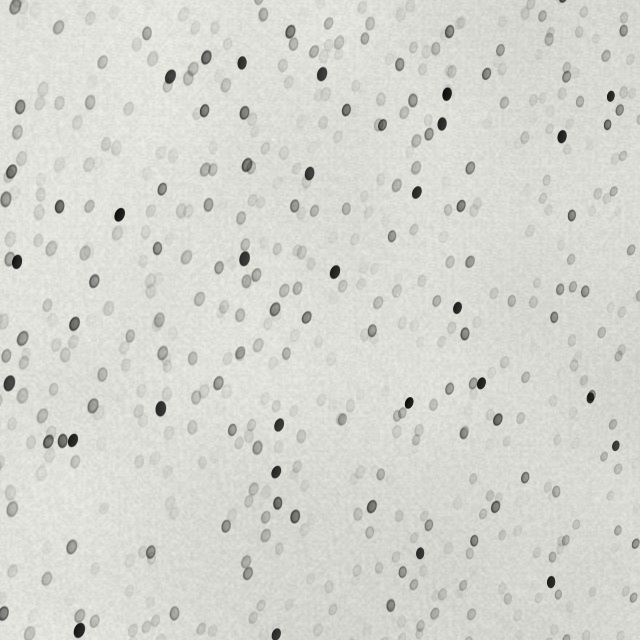
This texture is drawn by a Shadertoy shader. Its source:

```glsl
// Tilted oval cells, from faint to black, scattered on a pale cloudy grainy film.

const vec3  FILM_TINT    = vec3(1.0, 1.005, 0.972);
const float FILM_LEVEL   = 0.851;
const float SHADE_SLOPE  = 0.035;   // brighter left, darker right
const float CLOUD_AMOUNT = 0.085;
const float GRAIN_AMOUNT = 0.10;
const float GRAIN_SCALE  = 400.0;

const float LONG_LEFT    = 0.0127;  // half length of a cell at the left
const float LONG_RIGHT   = 0.0086;  // half length of a cell at the right
const float CELL_ASPECT  = 0.68;
const float CELL_TILT    = 0.27;    // radians, top leaning right
const float TILT_SPREAD  = 0.35;

// Four populations: two faint, one middle, one black
const int   LAYERS = 4;
const float GRID[LAYERS]     = float[](19.0, 17.0, 11.0, 6.0);
const float PRESENCE[LAYERS] = float[](0.60, 0.66, 0.66, 0.70);
const float INK_MIN[LAYERS]  = float[](0.03, 0.06, 0.22, 0.72);
const float INK_MAX[LAYERS]  = float[](0.14, 0.27, 0.62, 0.91);

const float SPECK_GRID     = 6.0;
const float SPECK_PRESENCE = 0.35;
const float SPECK_RADIUS   = 0.0016;

float hash(vec2 p) {
    return fract(sin(dot(p, vec2(127.1, 311.7))) * 43758.5453);
}

vec2 hash2(vec2 p) {
    return vec2(hash(p), hash(p + 57.3));
}

float noise(vec2 p) {
    vec2 i = floor(p), f = fract(p);
    f = f * f * (3.0 - 2.0 * f);
    return mix(mix(hash(i), hash(i + vec2(1, 0)), f.x),
               mix(hash(i + vec2(0, 1)), hash(i + vec2(1, 1)), f.x), f.y);
}

// Uneven light, soft clouds and fine grain
float film(vec2 uv) {
    float clouds = 0.65 * noise(uv * 3.0 + 4.7) + 0.35 * noise(uv * 7.0 + 21.3);
    float grain = 0.6 * noise(uv * GRAIN_SCALE)
                + 0.4 * noise(uv.yx * GRAIN_SCALE * 0.55 + 9.1);
    float corner = smoothstep(0.7, 0.0, distance(uv, vec2(0.1, 0.95)));
    return FILM_LEVEL + SHADE_SLOPE * (0.5 - uv.x) + 0.02 * corner
         + CLOUD_AMOUNT * (clouds - 0.5) + GRAIN_AMOUNT * (grain - 0.5);
}

// Light absorbed by one oval: pale cells show a rim, black ones are solid
float ovalCell(vec2 offset, float halfLength, float tilt, float ink, float pixel) {
    vec2 axis = vec2(sin(tilt), cos(tilt));
    float across = dot(offset, vec2(axis.y, -axis.x)) / (halfLength * CELL_ASPECT);
    float along = dot(offset, axis) / halfLength;
    float d = length(vec2(across, along));
    float soft = max(mix(0.20, 0.12, ink), 0.8 * pixel / halfLength);
    float body = 1.0 - smoothstep(1.0 - soft, 1.0 + soft, d);
    float rim = exp(-pow((d - 0.84) / 0.2, 2.0));
    float hollow = 0.72 + 0.42 * rim - 0.16 * (across + 0.5 * along);
    return ink * body * mix(hollow, 1.0 - 0.06 * across, smoothstep(0.45, 0.8, ink));
}

// Light passing through one jittered layer of cells
float cellLayer(vec2 uv, int layer, float pixel) {
    float light = 1.0;
    vec2 home = floor(uv * GRID[layer]);
    for (int y = -1; y <= 1; y++)
    for (int x = -1; x <= 1; x++) {
        vec2 id = home + vec2(x, y);
        vec2 key = id + 37.0 * float(layer + 1);
        vec2 center = (id + hash2(key)) / GRID[layer];
        float crowding = 0.5 + noise(center * 5.0 + 13.0);
        if (hash(key + 11.9) > PRESENCE[layer] * crowding) continue;

        float across = clamp(0.8 * center.x + 0.2 * (1.0 - center.y), 0.0, 1.0);
        float size = mix(LONG_LEFT, LONG_RIGHT, across) * mix(0.9, 1.08, hash(key + 23.1));
        float tilt = CELL_TILT + TILT_SPREAD * (hash(key + 31.7) - 0.5);
        float ink = mix(INK_MIN[layer], INK_MAX[layer], pow(hash(key + 43.3), 1.4));
        light *= 1.0 - ovalCell(uv - center, size, tilt, ink, pixel);
    }
    return light;
}

// Rare tiny bright dust specks
float specks(vec2 uv, float pixel) {
    vec2 id = floor(uv * SPECK_GRID);
    vec2 center = (id + 0.1 + 0.8 * hash2(id + 71.0)) / SPECK_GRID;
    float present = step(hash(id + 83.0), SPECK_PRESENCE);
    float radius = SPECK_RADIUS * mix(0.5, 1.2, hash(id + 91.0));
    vec2 offset = (uv - center) * vec2(0.8, 1.2);
    return present * (1.0 - smoothstep(radius - pixel, radius + pixel, length(offset)));
}

void mainImage(out vec4 fragColor, in vec2 fragCoord) {
    float pixel = 1.0 / iResolution.y;
    vec2 uv = fragCoord * pixel;

    float value = film(uv);
    for (int layer = 0; layer < LAYERS; layer++)
        value *= cellLayer(uv, layer, pixel);
    value = mix(value, 0.96, 0.8 * specks(uv, pixel));

    fragColor = vec4(clamp(value * FILM_TINT, 0.0, 1.0), 1.0);
}
```
